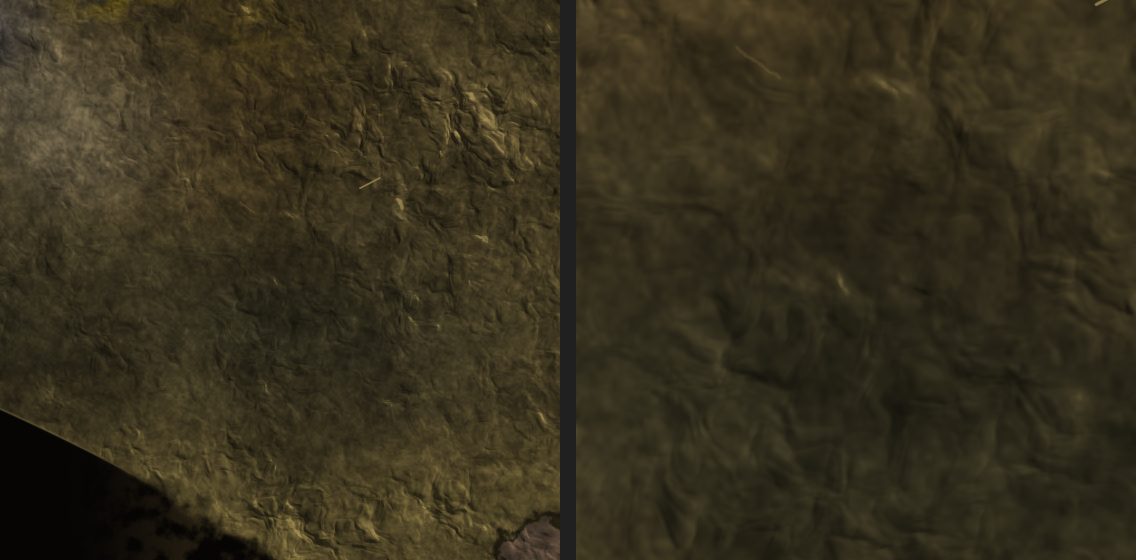
Left: the whole. Right: its middle third, enlarged.
Reproduce this texture procedurally as a Shadertoy shader.

```glsl
// Dim mossy hillside: soft colour regions over a lumpy relief lit from the upper right.
// Relief is warped fractal noise plus scattered domes; a black slope cuts the lower left,
// with a pale haze above it, sparse glints and a brown stone in the far corner.

const vec3 OLIVE  = vec3(0.245, 0.210, 0.122);
const vec3 SHADE  = vec3(0.155, 0.147, 0.098);
const vec3 HAZE   = vec3(0.335, 0.300, 0.222);
const vec3 SLATE  = vec3(0.205, 0.195, 0.190);
const vec3 UMBER  = vec3(0.235, 0.185, 0.095);
const vec3 GRASS  = vec3(0.335, 0.292, 0.160);
const vec3 MOSS   = vec3(0.330, 0.275, 0.085);
const vec3 STONE  = vec3(0.290, 0.235, 0.185);
const vec3 SPARK  = vec3(0.600, 0.520, 0.310);
const vec3 BLACK  = vec3(0.026, 0.020, 0.015);
const vec2 LIGHT  = vec2(0.78, 0.62);
const float RELIEF = 0.31;     // strength of the directional light
const float MOTTLE = 0.75;     // contrast of the broad stains
const float GRAIN  = 0.19;     // contrast of the finest texture
const float STEP   = 0.0016;   // sampling distance for slopes
const int FIBRES   = 5;

float hash(vec2 p) {
    vec3 q = fract(p.xyx * 0.1031);
    q += dot(q, q.yzx + 33.33);
    return fract((q.x + q.y) * q.z);
}

vec2 hash2(vec2 p) { return vec2(hash(p), hash(p + 57.3)); }

float noise(vec2 p) {
    vec2 i = floor(p), f = fract(p);
    f = f * f * (3.0 - 2.0 * f);
    return mix(mix(hash(i), hash(i + vec2(1, 0)), f.x),
               mix(hash(i + vec2(0, 1)), hash(i + vec2(1, 1)), f.x), f.y);
}

float fbm(vec2 p) {
    float sum = 0.0, amp = 0.5;
    for (int i = 0; i < 5; i++) {
        sum += amp * noise(p);
        p = mat2(1.6, 1.2, -1.2, 1.6) * p + 17.1;
        amp *= 0.5;
    }
    return sum / 0.97;
}

// Rounded lumps of random size, present in part of the cells
float domes(vec2 p) {
    vec2 cell = floor(p);
    float top = 0.0;
    for (int y = -1; y <= 1; y++)
    for (int x = -1; x <= 1; x++) {
        vec2 id = cell + vec2(x, y);
        vec2 d = p - id - hash2(id);
        float r = mix(0.3, 0.8, hash(id + 9.7));
        float lump = r * (1.0 - dot(d, d) / (r * r));
        top = max(top, lump * step(0.45, hash(id + 31.0)));
    }
    return top;
}

float height(vec2 p) {
    vec2 q = p + 0.030 * (vec2(noise(p * 19.0), noise(p * 19.0 + 40.0)) - 0.5)
               + 0.014 * (vec2(noise(p * 58.0), noise(p * 58.0 + 80.0)) - 0.5);
    return 0.042 * fbm(q * 17.0) + 0.34 * domes(q * 15.0) / 15.0
         + 0.42 * domes(q * 34.0 + 5.0) / 34.0 + 0.40 * domes(q * 72.0 + 11.0) / 72.0;
}

// Soft elliptical region
float blob(vec2 p, vec2 centre, vec2 radius) {
    vec2 d = (p - centre) / radius;
    return exp(-dot(d, d));
}

float segment(vec2 p, vec2 a, vec2 b) {
    vec2 ab = b - a;
    return length(p - a - ab * clamp(dot(p - a, ab) / dot(ab, ab), 0.0, 1.0));
}

void mainImage(out vec4 fragColor, in vec2 fragCoord) {
    vec2 p = fragCoord / iResolution.xy;
    float px = 1.0 / iResolution.y;
    float stain = fbm(p * 6.0 + 3.0);
    float fine = fbm(p * 38.0);
    vec2 w = p + 0.14 * (vec2(stain, fbm(p * 6.0 + 60.0)) - 0.5);
    float edge = (p.y - 0.27 + 0.45 * p.x + 0.18 * p.x * p.x) * 0.89;
    edge += 0.05 * (fine - 0.5) * smoothstep(0.2, 0.45, p.x);

    // Broad colour regions
    vec3 col = mix(OLIVE, UMBER, 0.75 * blob(w, vec2(0.40, 0.80), vec2(0.20, 0.25)));
    col = mix(col, SHADE, 0.85 * blob(w, vec2(0.48, 0.40), vec2(0.42, 0.19)));
    col = mix(col, SHADE * 0.9, 0.7 * blob(w, vec2(0.0, 0.45), vec2(0.16, 0.15)));
    col = mix(col, HAZE, 0.95 * blob(w, vec2(0.11, 0.77), vec2(0.21, 0.15)));
    col = mix(col, SLATE, 0.95 * blob(w, vec2(0.0, 0.96), vec2(0.11, 0.12)));
    float band = exp(-max(edge, 0.0) / 0.12) * smoothstep(-0.1, 0.55, p.x);
    col = mix(col, GRASS, max(band, 0.8 * blob(w, vec2(0.85, 0.07), vec2(0.35, 0.12))));
    float mossy = 0.9 * blob(p, vec2(0.21, 1.0), vec2(0.09, 0.035))
                + 0.45 * blob(w, vec2(0.47, 0.95), vec2(0.10, 0.09));
    col = mix(col, MOSS, mossy * smoothstep(0.35, 0.6, fine));
    col *= 1.0 + MOTTLE * (stain - 0.5) + 0.6 * (fine - 0.5);

    // Patchy lit relief, strongest on the upper right and along the foot
    float rough = 0.60 + 0.55 * blob(p, vec2(0.80, 0.76), vec2(0.22, 0.14))
                + 0.65 * blob(p, vec2(0.62, 0.05), vec2(0.35, 0.09));
    rough *= 1.0 - 0.45 * blob(p, vec2(0.08, 0.74), vec2(0.16, 0.15));
    rough *= mix(0.55, 1.4, smoothstep(0.35, 0.65, fbm(p * 11.0 + 90.0)));
    float facing = (height(p - LIGHT * STEP) - height(p + LIGHT * STEP)) / (2.0 * STEP);
    col *= clamp(1.0 + RELIEF * facing * rough, 0.5, 1.7);
    float glint = smoothstep(1.0, 1.9, facing * rough) * smoothstep(0.48, 0.62, fine);
    col = mix(col, SPARK, 0.6 * glint);
    col *= 1.0 + GRAIN * (noise(p * 210.0) + noise(p * 105.0) - 1.0);

    // A few faint fibres and one bright twig
    for (int i = 0; i < FIBRES; i++) {
        vec2 a = vec2(0.4, 0.45) + vec2(0.5, 0.4) * hash2(vec2(float(i), 4.0));
        vec2 dir = hash2(vec2(float(i), 19.0)) - 0.5;
        float d = segment(p + 0.012 * (fine - 0.5), a, a + 0.06 * dir);
        col = mix(col, SPARK, 0.2 * (1.0 - smoothstep(0.0002, 0.001 + px, d)));
    }
    float twig = segment(p, vec2(0.643, 0.664), vec2(0.678, 0.682));
    col = mix(col, SPARK, 0.85 * (1.0 - smoothstep(0.0004, 0.0008 + px, twig)));

    // Brown stone with a dark rim, shaded by the same relief
    float stone = length((p - vec2(0.98, 0.015)) / vec2(0.080, 0.055)) + 0.9 * (fine - 0.5);
    col *= 1.0 - 0.6 * exp(-pow((stone - 1.05) / 0.13, 2.0));
    vec3 face = STONE * (0.5 + fine) * clamp(1.0 + 0.25 * facing, 0.5, 1.6);
    col = mix(col, face, 1.0 - smoothstep(0.9, 1.0, stone));

    // Black slope with earthy flecks and a thin pale rim
    vec3 pit = BLACK + UMBER * 0.6 * smoothstep(0.1, 0.45, p.x) * smoothstep(0.35, 0.7, fine);
    float soft = mix(0.0025, 0.03, smoothstep(0.15, 0.45, p.x));
    col = mix(pit, col, smoothstep(-soft, soft, edge));
    float rim = exp(-pow(edge / (0.0012 + 0.4 * px), 2.0)) * (1.0 - smoothstep(0.1, 0.32, p.x));
    col = mix(col, SPARK * 0.85, 0.5 * rim);

    fragColor = vec4(clamp(col, 0.0, 1.0), 1.0);
}
```
